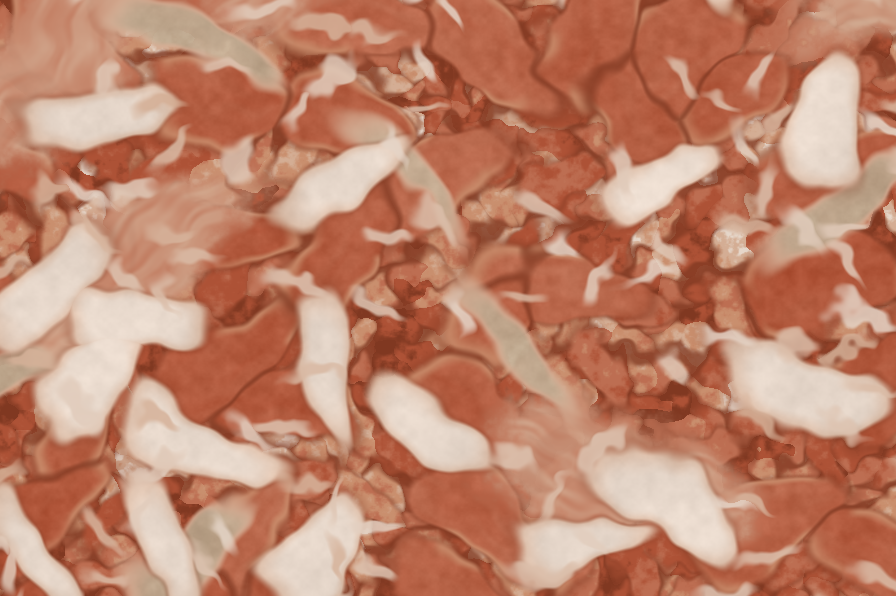
This texture is drawn by a Shadertoy shader. Its source:

```glsl
// Red brecciated mass: rusty slabs, crumbs, fibrous peach patches and cream lumps.

const vec3 DEEP   = vec3(0.50, 0.22, 0.13);
const vec3 RUST   = vec3(0.68, 0.32, 0.21);
const vec3 SALMON = vec3(0.74, 0.43, 0.32);
const vec3 PEACH  = vec3(0.79, 0.56, 0.43);
const vec3 PALE   = vec3(0.83, 0.68, 0.58);
const vec3 CREAM  = vec3(0.90, 0.84, 0.79);
const vec3 HORN   = vec3(0.76, 0.68, 0.58);

const float SOFT = 0.005;       // edge width, in canvas heights
const float BROAD_WARP = 0.07;  // bends the outlines
const float FINE_WARP = 0.022;  // frays the outlines
const float TILT = 1.3;         // spread of directions about the horizontal

struct Flake { float edge; float seam; float id; vec2 along; };

float hash(vec2 p) {
    return fract(sin(dot(p, vec2(127.1, 311.7))) * 43758.5453);
}

float noise(vec2 p) {
    vec2 i = floor(p), f = fract(p);
    f = f * f * (3.0 - 2.0 * f);
    return mix(mix(hash(i), hash(i + vec2(1, 0)), f.x),
               mix(hash(i + vec2(0, 1)), hash(i + vec2(1, 1)), f.x), f.y);
}

float fbm(vec2 p) {
    float sum = 0.0, amp = 0.5;
    for (int i = 0; i < 4; i++) {
        sum += amp * noise(p);
        p = p * 2.03 + 17.3;
        amp *= 0.5;
    }
    return sum / 0.9375;
}

vec2 wobble(vec2 p) {
    return vec2(noise(p), noise(p + 41.7)) - 0.5;
}

// Scattered tapered lumps; lean > 0 thins them out towards the top.
Flake flakes(vec2 p, float size, float slim, float share, float lean, float seed) {
    Flake best = Flake(1.0, 1.0, 0.0, vec2(0));
    float second = 1.0;
    vec2 cell = floor(p / size);
    for (int y = -1; y <= 1; y++)
    for (int x = -1; x <= 1; x++) {
        vec2 c = cell + vec2(x, y), key = c + seed;
        if (hash(key + 3.1) > share * (1.0 - lean * c.y * size)) continue;
        vec2 jitter = 0.15 + 0.7 * vec2(hash(key + 11.3), hash(key + 23.9));
        vec2 v = p - (c + jitter) * size;
        float a = (hash(key + 37.7) - 0.5) * 2.0 * TILT;
        v = mat2(cos(a), -sin(a), sin(a), cos(a)) * v;
        vec2 reach = size * vec2(0.5 + 0.25 * hash(key + 5.7),
                                 slim * (0.65 + 0.5 * hash(key + 7.9)));
        vec2 u = abs(v / reach);
        u.y /= 1.0 - 0.35 * clamp(v.x / reach.x, -1.0, 1.0);
        float d = (pow(u.x * u.x * u.x + u.y * u.y * u.y, 1.0 / 3.0) - 1.0) * reach.y;
        if (d < best.edge) {
            second = best.edge;
            best = Flake(d, 1.0, hash(key + 51.3), v);
        } else second = min(second, d);
    }
    best.seam = second - best.edge;
    return best;
}

float cover(float edge, float soft) {
    return 1.0 - smoothstep(-soft, soft, edge);
}

// Picks a tone from dark to light.
vec3 tone(float t) {
    vec3 c = mix(DEEP, RUST, smoothstep(0.05, 0.25, t));
    c = mix(c, SALMON, smoothstep(0.3, 0.5, t));
    c = mix(c, PEACH, smoothstep(0.55, 0.7, t));
    c = mix(c, PALE, smoothstep(0.72, 0.85, t));
    return mix(c, CREAM, smoothstep(0.9, 1.0, t));
}

void mainImage(out vec4 fragColor, in vec2 fragCoord) {
    vec2 p = fragCoord / iResolution.y;
    vec2 q = p + BROAD_WARP * wobble(p * 6.0) + FINE_WARP * wobble(p * 24.0);
    vec2 frayed = q + 0.02 * wobble(p * 45.0);
    float cloud = fbm(p * 9.0), grain = fbm(p * 55.0);

    // Crumbly ground with dark gaps
    Flake crumb = flakes(frayed, 0.05, 0.4, 1.0, 0.0, 13.0);
    vec3 col = tone(crumb.id * 0.75 + 0.5 * (cloud - 0.5) + 0.5 * (grain - 0.5) + 0.13);
    col = mix(col, DEEP, 0.75 * smoothstep(-0.004, 0.006, crumb.edge));

    // Middle-sized chips
    Flake chip = flakes(frayed, 0.11, 0.27, 0.65, 0.0, 71.0);
    vec3 chipCol = tone(0.2 + 0.6 * chip.id + 0.5 * (grain - 0.5));
    col = mix(col, DEEP, 0.55 * cover(chip.edge - 0.006, 0.008));
    col = mix(col, chipCol, cover(chip.edge, SOFT));

    // Large red slabs, faintly streaked, with dark seams and lighter rims
    Flake slab = flakes(q, 0.22, 0.31, 0.72, 0.0, 29.0);
    float streak = noise(slab.along * vec2(14.0, 75.0) + slab.id * 50.0);
    float red = slab.id * 0.8 + 0.8 * (cloud - 0.5) + 0.35 * (streak - 0.5) + 0.12;
    vec3 slabCol = mix(RUST, SALMON, clamp(red, -0.3, 1.25)) + 0.10 * (grain - 0.5);
    float rim = smoothstep(-0.016, -0.003, slab.edge) * smoothstep(0.45, 0.7, noise(p * 13.0));
    slabCol = mix(slabCol, PEACH, 0.8 * rim);
    slabCol = mix(DEEP, slabCol, smoothstep(0.0, 0.012, slab.seam) * 0.7 + 0.3);
    col = mix(col, DEEP, 0.6 * cover(slab.edge - 0.005, 0.009));
    col = mix(col, slabCol, cover(slab.edge, SOFT));

    // Soft fibrous peach patches
    Flake patchy = flakes(q, 0.42, 0.27, 0.3, 0.0, 47.0);
    float fibre = noise(patchy.along * vec2(18.0, 95.0));
    vec3 fibreCol = mix(SALMON, PALE, 0.35 + 0.5 * fibre + 0.7 * (cloud - 0.4));
    col = mix(col, fibreCol, 0.9 * cover(patchy.edge + 0.03 * (grain - 0.3), 0.022));

    // Greyish translucent strips with bright rims
    Flake strip = flakes(q, 0.25, 0.16, 0.24, 0.0, 83.0);
    vec3 stripCol = HORN + 0.16 * (cloud - 0.5) + 0.08 * (grain - 0.5);
    stripCol = mix(stripCol, PALE, smoothstep(-0.014, -0.002, strip.edge));
    col = mix(col, stripCol, 0.92 * cover(strip.edge, 0.007));

    // Cream lumps, denser below, and small cream scraps
    Flake lump = flakes(q, 0.21, 0.25, 0.48, 0.75, 5.0);
    vec3 lumpCol = mix(PALE, CREAM, smoothstep(0.01, -0.022, lump.edge));
    lumpCol += 0.10 * (cloud - 0.45) + 0.06 * (grain - 0.5);
    col = mix(col, DEEP, 0.35 * cover(lump.edge - 0.005, 0.008));
    col = mix(col, lumpCol, cover(lump.edge, SOFT));
    Flake scrap = flakes(frayed, 0.065, 0.2, 0.2, 0.0, 97.0);
    col = mix(col, mix(PALE, CREAM, scrap.id), 0.85 * cover(scrap.edge, SOFT));

    fragColor = vec4(clamp(col, 0.0, 1.0), 1.0);
}
```
